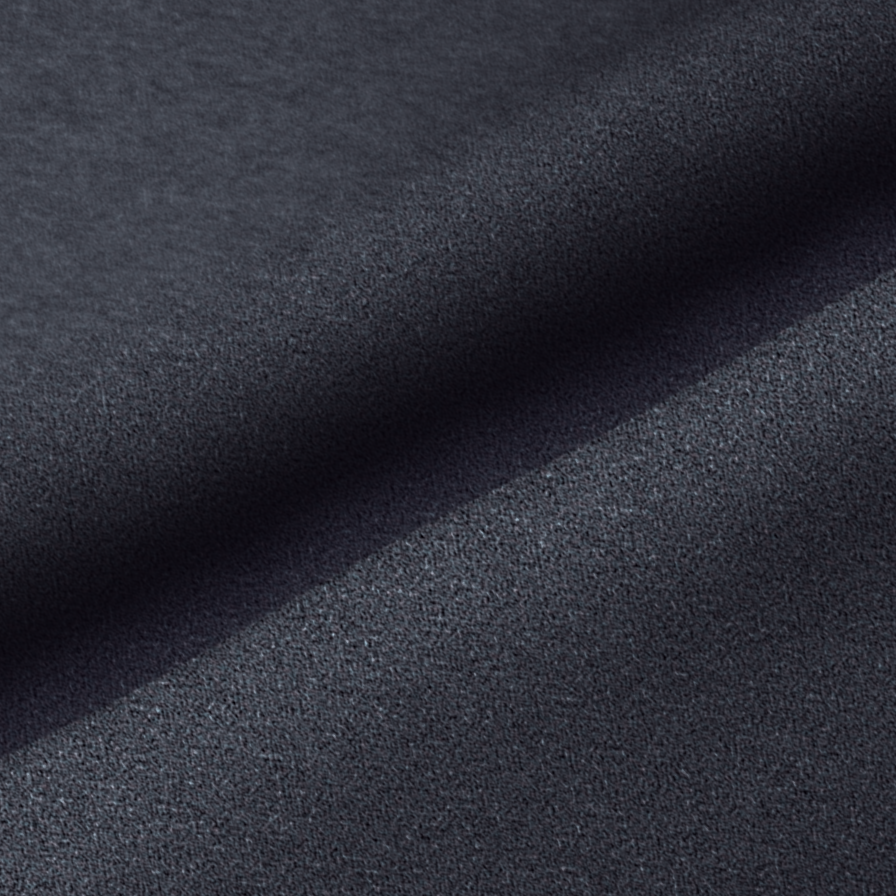
A Shadertoy shader for this texture:

```glsl
// Draws dark heathered knit cloth lying in two soft diagonal folds.

vec2 hashGradient(vec2 cell) {
    vec3 h = fract(cell.xyx * vec3(0.1031, 0.1030, 0.0973));
    h += dot(h, h.yzx + 33.33);
    return fract((h.xx + h.yz) * h.zy) * 2.0 - 1.0;
}

float gradientNoise(vec2 p) {
    vec2 i = floor(p), f = fract(p);
    vec2 w = f * f * f * (f * (f * 6.0 - 15.0) + 10.0);
    float a = dot(hashGradient(i), f);
    float b = dot(hashGradient(i + vec2(1, 0)), f - vec2(1, 0));
    float c = dot(hashGradient(i + vec2(0, 1)), f - vec2(0, 1));
    float d = dot(hashGradient(i + vec2(1, 1)), f - vec2(1, 1));
    return mix(mix(a, b, w.x), mix(c, d, w.x), w.y);
}

float bump(float x, float centre, float width) {
    float d = (x - centre) / width;
    return exp(-d * d);
}

// Light on the near fold, by depth below its upper edge.
float nearLight(vec2 uv, float depth) {
    float light = 0.50 + 0.30 * bump(depth, 0.06, 0.13);
    light -= 0.08 * smoothstep(0.025, 0.0, depth);
    light -= 0.20 * smoothstep(0.5, 1.0, uv.x) * bump(depth, 0.24, 0.13);
    light += 0.13 * smoothstep(0.5, 0.0, uv.x) * smoothstep(0.05, 0.2, depth);
    return light - 0.12 * smoothstep(0.45, 0.75, depth);
}

// Light on the far fold: t is 0 at the near edge and 1 on the far ridge.
float farLight(vec2 uv, float t) {
    float valley = 0.40 * smoothstep(0.32, -0.05, t);
    float slope = 0.75 * smoothstep(0.30, 0.98, t);
    slope *= 1.0 - 0.26 * smoothstep(0.4, 1.0, uv.x);
    float backdrop = 0.81 - 0.29 * smoothstep(0.1, 0.9, uv.x);
    backdrop -= 0.05 * smoothstep(0.75, 1.0, uv.y);
    backdrop -= 0.08 * bump(t, 1.10, 0.09) * smoothstep(0.1, 0.6, uv.x);
    return mix(valley + slope, backdrop, smoothstep(0.92, 1.1, t));
}

void mainImage(out vec4 fragColor, in vec2 fragCoord) {
    vec2 uv = fragCoord / iResolution.xy;

    // Fold lines
    float crease = 0.151 + 0.547 * uv.x + 0.004 * sin(uv.x * 12.0 + 2.6);
    float ridge = 0.551 + 0.505 * uv.x - 0.012 * sin(uv.x * 6.28);
    float t = (uv.y - crease) / (ridge - crease);
    float nearMask = smoothstep(0.002, -0.002, uv.y - crease);

    // Broad lighting and depth of field
    float sway = 0.04 * gradientNoise(uv * vec2(9.0, 13.0));
    float light = mix(farLight(uv, t + sway), nearLight(uv, crease - uv.y), nearMask);
    float blur = smoothstep(0.75, 1.25, t);
    float focus = mix(0.85 * (1.0 - 0.72 * blur), 1.0, nearMask);

    // Heather streaks, fibre grain and knit columns
    vec2 cloth = uv + vec2(0.16 * uv.y, 0.12 * uv.x);
    float cloud = gradientNoise(cloth * vec2(17.0, 38.0));
    float streak = gradientNoise(cloth * vec2(60.0, 125.0) + 7.3);
    float grain = gradientNoise(cloth * vec2(205.0, 165.0) + 19.7);
    float fibre = gradientNoise(cloth * vec2(285.0, 305.0) + 41.1);
    float wale = sin(6.2832 * (172.0 * cloth.x + 0.6 * grain));
    float weave = 0.20 * cloud + 0.36 * streak
                + focus * (0.88 * grain + 1.10 * fibre + 0.12 * wale);
    light = light * (1.0 + weave) + 0.13 * focus * (grain + fibre);
    light += 0.30 * focus * light * smoothstep(0.25, 0.6, grain + 0.5 * streak);

    // Dyed yarn colour, with a violet cast in the shade
    vec3 colour = mix(vec3(0.055, 0.047, 0.075), vec3(0.308, 0.325, 0.366), max(light, -0.18));
    float yarn = gradientNoise(cloth * vec2(105.0, 160.0) + 63.0);
    colour += vec3(-0.035, 0.012, 0.014) * yarn * (0.3 + light) * focus;
    colour += vec3(0.0, -0.004, 0.010) * (1.0 - nearMask) * bump(t, 0.08, 0.16);
    fragColor = vec4(clamp(colour, 0.0, 1.0), 1.0);
}
```
